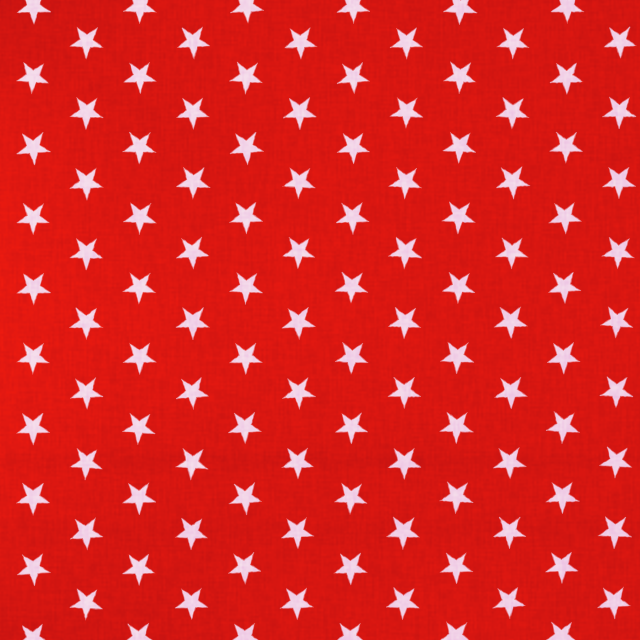
This pattern is drawn by a three.js fragment shader. Its source:

```glsl
varying vec2 vUv;

const vec3 RED_BRIGHT = vec3(0.89, 0.095, 0.065);
const vec3 RED_DEEP = vec3(0.755, 0.07, 0.07);
const vec3 STAR_WHITE = vec3(0.96, 0.865, 0.92);
const vec3 STAR_LILAC = vec3(0.93, 0.77, 0.89);

float hash(vec2 p) {
  vec3 q = fract(vec3(p.xyx) * 0.1031);
  q += dot(q, q.yzx + 33.33);
  return fract((q.x + q.y) * q.z);
}

float noise(vec2 p) {
  vec2 i = floor(p);
  vec2 f = fract(p);
  f = f * f * (3.0 - 2.0 * f);
  return mix(mix(hash(i), hash(i + vec2(1.0, 0.0)), f.x),
             mix(hash(i + vec2(0.0, 1.0)), hash(i + vec2(1.0)), f.x), f.y);
}

vec2 rotate(vec2 p, float angle) {
  float c = cos(angle);
  float s = sin(angle);
  return vec2(c * p.x - s * p.y, s * p.x + c * p.y);
}

// Signed distance to a five-pointed star with its tip along +y
float starDistance(vec2 p, float radius, float innerRatio) {
  vec2 k1 = vec2(0.80902, -0.58779);
  vec2 k2 = vec2(-k1.x, k1.y);
  p.x = abs(p.x);
  p -= 2.0 * max(dot(k1, p), 0.0) * k1;
  p -= 2.0 * max(dot(k2, p), 0.0) * k2;
  p.x = abs(p.x);
  p.y -= radius;
  vec2 edge = innerRatio * vec2(-k1.y, k1.x) - vec2(0.0, 1.0);
  float h = clamp(dot(p, edge) / dot(edge, edge), 0.0, radius);
  return length(p - edge * h) * sign(p.y * edge.x - p.x * edge.y);
}

// Nearest star of two interleaved grids, each slightly varied
float starField(vec2 p) {
  vec2 spacing = vec2(0.1669 - 0.002 * p.y, 0.1097);
  vec2 skewed = vec2(p.x, p.y + 0.004 * p.x * p.y);
  vec2 grid = (skewed - vec2(0.052, 0.0104)) / spacing;
  float d = 1.0;
  for (int i = 0; i < 2; i++) {
    vec2 shifted = grid - 0.5 * float(i);
    vec2 cell = floor(shifted + 0.5);
    vec2 id = cell + 20.0 + 40.0 * float(i);
    vec2 jitter = vec2(hash(id), hash(id + 7.3)) - 0.5;
    vec2 local = (shifted - cell) * spacing - 0.0015 * jitter;
    float radius = 0.0268 + 0.001 * (hash(id + 3.7) - 0.5);
    local = rotate(local, 0.14 * (hash(id + 11.9) - 0.5));
    d = min(d, starDistance(local, radius, 0.4));
  }
  return d;
}

// Crossing threads, centred on zero
float weave(vec2 p) {
  float warp = noise(p * vec2(300.0, 45.0));
  float weft = noise(p * vec2(55.0, 300.0) + 91.0);
  float grain = noise(p * 256.0 + 37.0);
  return 0.4 * warp + 0.3 * weft + 0.3 * grain - 0.5;
}

// Soft horizontal crease
float crease(float y, float center, float width) {
  float t = (y - center) / width;
  return exp(-t * t);
}

// Light falling from the left, dimmed in the corners and folds
float clothLight(vec2 p) {
  float side = 0.4 * exp(-p.x * 5.0) * (1.0 - 1.3 * pow(abs(p.y - 0.5) * 2.0, 2.0));
  float folds = 0.16 * crease(p.y, 0.72, 0.014) + 0.1 * crease(p.y, 0.83, 0.02);
  float corners = 0.3 * dot(p - 0.5, p - 0.5);
  return 0.67 + side - folds - corners + 0.2 * (noise(p * 4.0) - 0.5);
}

void main() {
  vec2 p = vec2(vUv.x, 1.0 - vUv.y);
  float thread = weave(p);
  float light = clothLight(p);

  // Dyed ground
  vec3 cloth = mix(RED_DEEP, RED_BRIGHT, light + 0.7 * thread);

  // Printed stars with thread-roughened edges
  float lilac = clamp(0.15 + 0.3 * p.x + 0.2 * p.y - 1.3 * thread, 0.0, 1.0);
  vec3 ink = mix(STAR_WHITE, STAR_LILAC, lilac);
  float d = starField(p) + 0.0022 * thread;
  float softness = max(0.0017, 0.75 * fwidth(p.x));
  float coverage = 1.0 - smoothstep(-softness, softness, d);

  gl_FragColor = vec4(mix(cloth, ink, coverage), 1.0);
}
```
